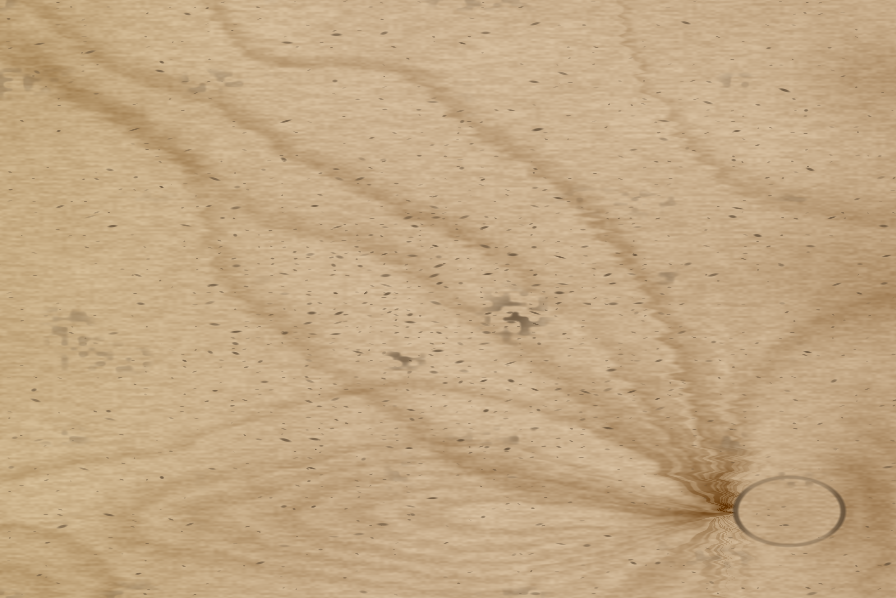
A Shadertoy shader for this texture:

```glsl
const vec2 KNOT = vec2(1.32, 0.145);
const vec2 KNOT_SIZE = vec2(0.09, 0.057);
const vec2 FOCUS = vec2(1.225, 0.145);
const vec3 PALE_WOOD = vec3(0.81, 0.71, 0.58);
const vec3 TONE_STEP = vec3(0.22, 0.265, 0.30);
const vec3 SPECK = vec3(0.38, 0.30, 0.21);

float hash(vec2 p) {
    vec3 q = fract(p.xyx * 0.1031);
    q += dot(q, q.yzx + 33.33);
    return fract((q.x + q.y) * q.z);
}

float noise(vec2 p) {
    vec2 i = floor(p), f = fract(p);
    f = f * f * (3.0 - 2.0 * f);
    return mix(mix(hash(i), hash(i + vec2(1, 0)), f.x),
               mix(hash(i + vec2(0, 1)), hash(i + vec2(1, 1)), f.x), f.y);
}

float fbm(vec2 p) {
    float sum = 0.0, gain = 0.55;
    for (int i = 0; i < 4; i++) {
        sum += gain * noise(p);
        p = p * 2.03 + 17.3;
        gain *= 0.5;
    }
    return sum;
}

float blob(vec2 p, vec2 center, vec2 size) {
    vec2 q = (p - center) / size;
    return exp(-dot(q, q));
}

// Ring line: crisp on its negative side, fading on the other
float band(float d, float width) {
    float w = d < 0.0 ? 0.4 * width : width;
    return exp(-d * d / (w * w));
}

float arc(vec2 p, vec2 center, vec2 size) {
    return (length((p - center) / size) - 1.0) * min(size.x, size.y);
}

// Long rings sweeping out of the knot; each is (near angle, far angle, strength, width)
float sweepingRings(vec2 p, float theta, float r) {
    vec4 rings[5] = vec4[5](
        vec4(0.28, 0.80, 0.36, 0.024), vec4(0.62, 0.94, 0.32, 0.024),
        vec4(0.84, 1.00, 0.28, 0.030), vec4(1.50, 1.02, 0.26, 0.030),
        vec4(1.00, 1.55, 0.30, 0.014));
    float sum = 0.0;
    for (int i = 0; i < 5; i++) {
        float wobble = (noise(vec2(r * 5.5, float(i) * 7.3)) - 0.5) * 0.11;
        float target = mix(rings[i].x, rings[i].y, smoothstep(0.15, 1.25, r)) + wobble;
        float fade = 0.6 + 0.6 * noise(p * 4.0 + float(i) * 9.0);
        sum += fade * rings[i].z * band((target - theta) * r, rings[i].w);
    }
    return sum;
}

// Nested flame figure, pinched into the knot on its right
float flameRings(vec2 p) {
    float pinch = clamp((FOCUS.x - p.x) / 0.36, 0.04, 1.0);
    vec2 q = vec2(min(p.x - 0.87, 0.0) / 0.40, (p.y - 0.14) / (0.075 * pinch));
    float e = length(q) + (fbm(p * vec2(4.0, 7.0)) - 0.5) * 0.35;
    float sum = 0.0;
    for (float k = 0.4; k < 1.8; k += 0.3) {
        sum += 0.23 * band((e - k) * 0.07 * pinch, 0.010 * mix(0.35, 1.0, pinch));
    }
    return sum * smoothstep(0.0, 0.05, FOCUS.x - p.x);
}

// Small dark pores, one possible dash per cell
float dashes(vec2 p, vec2 cells, float density) {
    vec2 id = floor(p * cells);
    vec2 center = 0.35 + 0.3 * vec2(hash(id + 3.1), hash(id + 8.7));
    vec2 d = (fract(p * cells) - center) / cells;
    d.y += d.x * (hash(id + 5.5) - 0.5) * 0.6;
    vec2 size = vec2(mix(0.08, 0.22, hash(id + 1.9)), mix(0.08, 0.16, hash(id + 6.2))) / cells;
    float shape = 1.0 - smoothstep(0.4, 1.4, length(d / size));
    return shape * step(hash(id + 12.4), density) * mix(0.2, 0.8, hash(id + 21.0));
}

void mainImage(out vec4 fragColor, in vec2 fragCoord) {
    vec2 p = fragCoord / iResolution.y;
    float fibre = (noise(p * vec2(38.0, 270.0)) - 0.5) * 0.24
                + (noise(p * vec2(130.0, 330.0) + 40.0) - 0.5) * 0.20;

    // Horizontal fibres give the rings toothed edges
    vec2 w = p + vec2((noise(p * vec2(9.0, 150.0)) - 0.5) * 0.035, 0.0);
    w += (vec2(fbm(p * 5.0), fbm(p * 5.0 + 31.0)) - 0.5) * 0.035;
    vec2 d = w - FOCUS;
    float r = length(d);
    float theta = atan(-d.x, d.y);

    // Broad shading
    float tone = 0.05 + (fbm(p * vec2(2.5, 5.0) + 4.0) - 0.5) * 0.32;
    tone += 0.10 * smoothstep(0.45, 0.85, length((p - vec2(0.72, 0.52)) / vec2(1.0, 0.9)));
    tone += 0.34 * blob(w, vec2(1.50, 0.53), vec2(0.24, 0.08));
    tone += 0.24 * blob(w, vec2(1.50, 0.88), vec2(0.15, 0.07));

    // Growth rings
    float rings = sweepingRings(w, theta, r) + flameRings(w);
    float shoulder = 0.62 + 0.40 * exp(-9.0 * max(w.x - 1.03, 0.0));
    rings += 0.24 * band(w.y - shoulder, 0.03) * smoothstep(1.0, 1.06, w.x);
    rings += 0.24 * band(-arc(w, vec2(1.5, 0.2), vec2(0.28, 0.30)), 0.03) * smoothstep(0.16, 0.24, w.y);
    rings += 0.26 * band(-arc(w, vec2(0.0), vec2(0.20, 0.12)), 0.02);
    rings += 0.22 * band(-arc(w, vec2(0.0), vec2(0.09, 0.05)), 0.02);

    // Fine fan and swirl close to the knot
    vec2 k = p - KNOT;
    float fan = smoothstep(0.35, 0.8, noise(vec2(theta * 13.0, r * 3.0)));
    rings += 0.55 * fan * exp(-r * 5.0) * smoothstep(0.10, -0.05, d.x);
    float swirl = noise(vec2(length(k * vec2(1.0, 1.25)) * 42.0, atan(k.y, k.x) * 1.5 + 9.0));
    rings += (0.25 + 0.5 * swirl) * blob(w, vec2(1.46, 0.16), vec2(0.09, 0.13));
    rings += 0.40 * blob(w, vec2(1.20, 0.18), vec2(0.06, 0.07));

    // Inset oval with a thin seam, darkest at its tips
    float oval = arc(p, KNOT, KNOT_SIZE);
    float soft = 0.7 / iResolution.y;
    float inside = 1.0 - smoothstep(-soft, soft, oval);
    tone = mix(tone + rings, 0.24 + 0.2 * (fbm(p * vec2(12.0, 30.0)) - 0.5), inside);
    float tips = smoothstep(0.6, 1.0, abs(k.x) / KNOT_SIZE.x);
    float seam = (1.0 - smoothstep(0.001, 0.0035 + soft, abs(oval))) * (0.35 + 0.5 * tips);
    tone += fibre;

    // Pores and stains, thickest around the middle
    float worn = blob(p, vec2(0.78, 0.47), vec2(0.38, 0.22));
    float specks = dashes(p, vec2(24.0, 62.0), 0.07 + 0.40 * worn);
    specks = max(specks, 0.7 * dashes(p + 0.37, vec2(48.0, 105.0), 0.10 + 0.35 * worn));
    float grime = smoothstep(0.45, 0.8, noise(p * vec2(65.0, 120.0)));
    float stain = 0.8 * blob(p, vec2(0.86, 0.47), vec2(0.045, 0.035))
                + smoothstep(0.80, 0.97, noise(p * vec2(9.0, 15.0) + 2.0)) * (0.25 + 0.5 * worn);
    specks = max(specks, grime * min(stain, 0.8));

    vec3 color = PALE_WOOD - TONE_STEP * tone;
    color.b -= 0.025 * smoothstep(0.7, 0.0, p.x);
    color = mix(color, SPECK, clamp(max(specks, seam), 0.0, 1.0));
    fragColor = vec4(clamp(color, 0.0, 1.0), 1.0);
}
```
